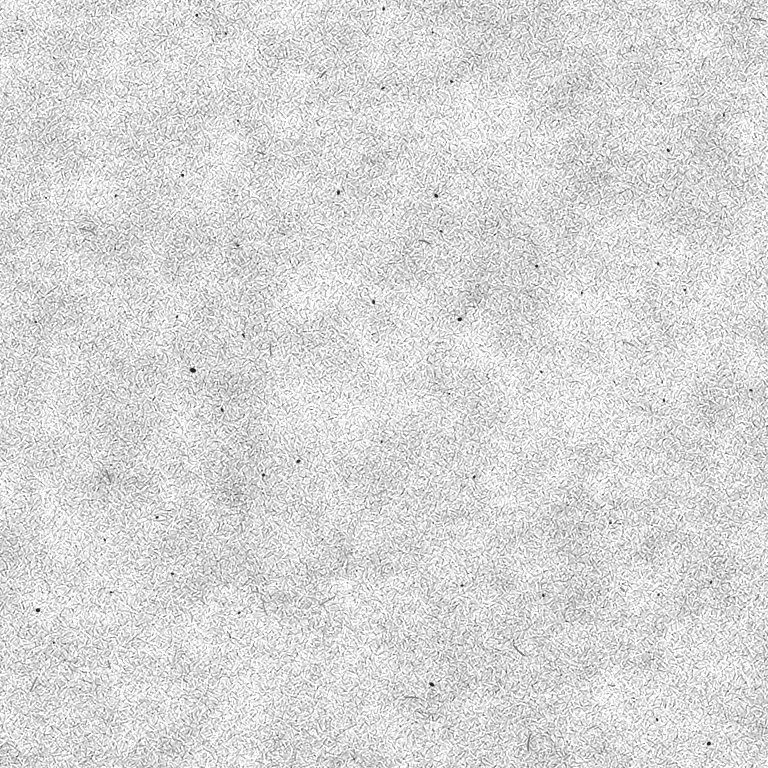
Reproduce this texture procedurally as a WebGL 1 fragment shader.

```glsl
precision highp float;

uniform vec2 u_resolution;

const float PAPER_TONE = 0.862;

const float GRAIN_CELLS = 128.0;     // fibre cells across the canvas
const float GRAIN_CONTRAST = 0.162;
const float FIBRE_LENGTH = 0.0040;
const float FIBRE_WIDTH = 0.0022;
const float FIBRE_PERIOD = 0.0046;   // spacing of light and dark strands
const float DIAGONAL_SPREAD = 1.35;

const float GRIT_SCALE = 430.0;
const float GRIT_CONTRAST = 0.24;

const float CLOUD_SCALE = 13.0;
const float CLOUD_DECAY = 0.95;
const float CLOUD_CONTRAST = 0.16;

const float SPECK_CELLS = 11.0;
const float SPECK_SHARE = 0.45;
const float SPECK_TONE = 0.12;

const float HAIR_CELLS = 9.0;
const float HAIR_SHARE = 0.5;
const float HAIR_WIDTH = 0.0010;
const float HAIR_TONE = 0.38;

const float PI = 3.14159;

float hash(vec2 p) {
  return fract(sin(dot(p, vec2(127.1, 311.7))) * 43758.5453);
}

vec2 hash2(vec2 p) {
  return vec2(hash(p), hash(p + 41.3));
}

vec2 rotate(vec2 p, float angle) {
  float c = cos(angle);
  float s = sin(angle);
  return vec2(c * p.x + s * p.y, c * p.y - s * p.x);
}

float valueNoise(vec2 p) {
  vec2 id = floor(p);
  vec2 f = fract(p);
  f = f * f * (3.0 - 2.0 * f);
  return mix(mix(hash(id), hash(id + vec2(1.0, 0.0)), f.x),
             mix(hash(id + vec2(0.0, 1.0)), hash(id + 1.0), f.x), f.y);
}

// Faint mottling centred on zero, from medium to small blotches
float clouds(vec2 p) {
  float sum = 0.0;
  float weight = 0.5;
  p *= CLOUD_SCALE;
  for (int i = 0; i < 3; i++) {
    sum += weight * (valueNoise(p) - 0.5);
    p = rotate(p, 0.6) * 2.1 + 13.7;
    weight *= CLOUD_DECAY;
  }
  return sum;
}

// Finest tooth of the paper, turned to the diagonal
float grit(vec2 p) {
  return valueNoise(rotate(p, 0.7) * GRIT_SCALE + 71.3) - 0.5;
}

// One short strand: a striped, soft-ended patch
float strand(vec2 offset, vec2 id) {
  vec2 pick = hash2(id + 7.9);
  float angle = PI * (0.25 + 0.5 * step(0.5, pick.x))
              + (pick.y - 0.5) * DIAGONAL_SPREAD;
  vec2 q = rotate(offset, angle);
  vec2 r = q / vec2(FIBRE_LENGTH, FIBRE_WIDTH);
  float phase = 2.0 * PI * hash(id + 23.1);
  float strength = mix(0.5, 1.4, hash(id + 31.7));
  return strength * exp(-dot(r, r)) * cos(2.0 * PI * q.y / FIBRE_PERIOD + phase);
}

// Dense felt of overlapping strands
float grain(vec2 p) {
  float sum = 0.0;
  for (int layer = 0; layer < 5; layer++) {
    vec2 g = p * GRAIN_CELLS + float(layer) * vec2(191.37, 57.71);
    vec2 cell = floor(g);
    for (int y = -1; y <= 1; y++) {
      for (int x = -1; x <= 1; x++) {
        vec2 id = cell + vec2(float(x), float(y));
        sum += strand((g - id - hash2(id)) / GRAIN_CELLS, id);
      }
    }
  }
  return sum;
}

// Sparse dark specks, mostly tiny and a little stretched
float specks(vec2 p, float soft) {
  vec2 g = p * SPECK_CELLS;
  vec2 id = floor(g) + 311.0;
  vec2 centre = mix(vec2(0.12), vec2(0.88), hash2(id));
  vec2 q = rotate((fract(g) - centre) / SPECK_CELLS, PI * hash(id + 5.3));
  float size = hash(id + 9.1);
  float radius = mix(0.0012, 0.0028, size * size * size);
  q.x /= 1.0 + 0.9 * hash(id + 3.7);
  float mask = 1.0 - smoothstep(radius - soft, radius + soft, length(q));
  return mask * step(hash(id + 17.3), SPECK_SHARE);
}

// Sparse, short curved hairs of varied strength
float hairs(vec2 p, float soft) {
  vec2 g = p * HAIR_CELLS + 0.37;
  vec2 id = floor(g) + 523.0;
  vec2 centre = mix(vec2(0.14), vec2(0.86), hash2(id));
  vec2 q = rotate((fract(g) - centre) / HAIR_CELLS, PI * hash(id + 2.9));
  q.y += (hash(id + 6.1) - 0.5) * 50.0 * q.x * q.x;
  float size = hash(id + 8.3);
  float halfLength = mix(0.002, 0.011, size * size);
  float d = length(vec2(max(abs(q.x) - halfLength, 0.0), q.y));
  float mask = 1.0 - smoothstep(HAIR_WIDTH - soft, HAIR_WIDTH + soft, d);
  float strength = mix(0.35, 1.0, hash(id + 4.7));
  return mask * strength * step(hash(id + 11.9), HAIR_SHARE);
}

void main() {
  float side = min(u_resolution.x, u_resolution.y);
  vec2 p = gl_FragCoord.xy / side;
  float soft = 0.7 / side;

  float tone = PAPER_TONE + GRAIN_CONTRAST * grain(p)
             + GRIT_CONTRAST * grit(p) + CLOUD_CONTRAST * clouds(p);
  tone = clamp(tone, 0.0, 1.0);
  tone = mix(tone, min(tone, HAIR_TONE), hairs(p, soft));
  tone = mix(tone, SPECK_TONE, specks(p, soft));
  gl_FragColor = vec4(vec3(tone), 1.0);
}
```
